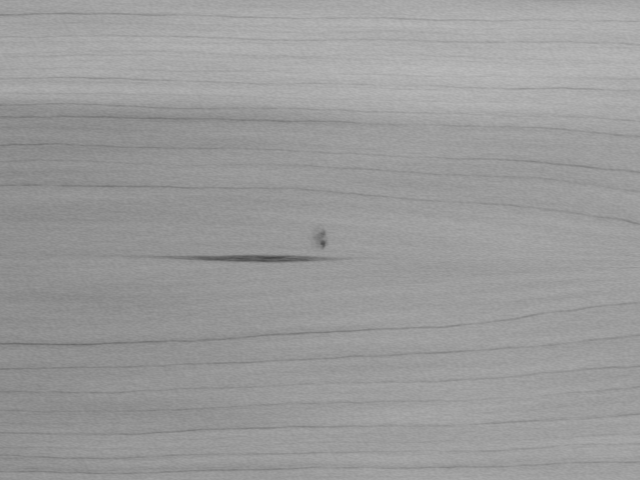
Give the GLSL for this texture, as a Shadertoy shader.

```glsl
// A planed grey maple board: growth lines bend toward a long axis,
// over fine horizontal fibres, with a dark mineral streak and a pin knot.
// Lines are jittered repeats in a warped height; the rest is gradient noise.

#define AXIS_HEIGHT 0.447
#define BEND 0.052
#define RING_SPACING 0.046
#define RING_WIDTH 0.0019
#define RING_DARKNESS 0.08
#define FINE_RING_DARKNESS 0.025
#define FIBRE_CONTRAST 0.04
#define BAND_CONTRAST 0.034
#define STREAK_DARKNESS 0.27
#define KNOT_DARKNESS 0.27
#define BASE_GREY 0.553

vec2 hash2(vec2 p) {
    vec3 q = fract(p.xyx * vec3(0.1031, 0.1030, 0.0973));
    q += dot(q, q.yzx + 33.33);
    return fract((q.xx + q.yz) * q.zy);
}

float cornerSlope(vec2 cell, vec2 offset) {
    float angle = 6.2832 * hash2(cell).x;
    return dot(vec2(cos(angle), sin(angle)), offset);
}

float gradientNoise(vec2 p) {
    vec2 i = floor(p), f = p - i;
    vec2 u = f * f * f * (f * (f * 6.0 - 15.0) + 10.0);
    vec2 e = vec2(0.0, 1.0);
    return mix(mix(cornerSlope(i, f), cornerSlope(i + e.yx, f - e.yx), u.x),
               mix(cornerSlope(i + e, f - e), cornerSlope(i + 1.0, f - 1.0), u.x), u.y);
}

// Stretched noise, sheared so that its cells do not stack in columns
float grainNoise(vec2 p, vec2 frequency) {
    vec2 q = p * frequency;
    return gradientNoise(vec2(q.x + 0.23 * q.y, q.y) + 17.0);
}

float bell(float x) { return exp(-x * x); }

// Signed height from the axis, in which growth lines run level
float growthHeight(vec2 p) {
    float d = p.y - AXIS_HEIGHT;
    float bend = 1.37 * BEND * p.x * p.x * exp(-4.5 * abs(d));
    float sway = 0.01 * gradientNoise(vec2(p.x * 2.2, p.y * 3.0) + 4.0);
    return d + bend * tanh(25.0 * d) + sway;
}

// Thin dark lines that fade in and out, some with a soft shadow
float growthLines(float v, float x, float spacing, float seed) {
    float sum = 0.0;
    for (int k = -1; k <= 1; k++) {
        float id = floor(v / spacing) + float(k);
        vec2 rnd = hash2(vec2(id + 60.0, seed));
        float place = (id + 0.5 + 0.6 * (rnd.x - 0.5)) * spacing;
        float wobble = 0.006 * gradientNoise(vec2(x * 4.0, id * 7.3 + seed))
                     + 0.0022 * gradientNoise(vec2(x * 19.0, id * 3.7 + seed));
        float e = v - place + wobble;
        float innermost = smoothstep(0.23, 0.18, abs(place));
        float fade = 0.85 + 0.8 * gradientNoise(vec2(x * 3.0, id * 5.1 + seed))
                   + 0.6 * gradientNoise(vec2(x * 24.0, id * 2.3 + seed));
        float strength = mix(mix(0.3, 1.0, rnd.y), 1.0, innermost) * max(fade, 0.1);
        float shadow = 0.3 * rnd.x * bell(e / (0.2 * spacing));
        sum += (bell(e / RING_WIDTH) + shadow) * strength
             * smoothstep(0.13, 0.142, abs(place));
    }
    return sum;
}

// Broad lighting and the paler upper board
float boardTone(vec2 p, float v) {
    float across = p.x / 1.333;
    float tone = BASE_GREY + 0.065 * smoothstep(-0.05, 0.75, across);
    float edge = mix(0.025, 0.09, across);
    tone += mix(0.095, 0.07, across) * smoothstep(0.345 - edge, 0.345 + edge, v);
    tone -= 0.035 * smoothstep(0.92, 1.02, p.y);
    return tone + 0.015 * smoothstep(0.22, 0.05, p.y);
}

// Long lens, tapering slowly to the left and quickly to the right
float mineralStreak(vec2 p) {
    float t = p.x - 0.56;
    float taper = bell(t / (t < 0.0 ? 0.19 : 0.13));
    float middle = 0.461 + 0.035 * t * t - 0.006 * t;
    float e = p.y - middle + 0.002 * gradientNoise(vec2(p.x * 10.0, 2.0));
    float fibres = 0.9 + 0.5 * grainNoise(p, vec2(30.0, 260.0));
    float across = e / (0.0018 + 0.0055 * taper);
    float core = bell(across * across) * taper * fibres;
    float haze = bell(e / 0.009) * bell((p.x - 0.5) / 0.27);
    return core + 0.13 * haze;
}

// Soft grey patch holding two small ragged specks
float pinKnot(vec2 p) {
    vec2 q = p + 0.004 * vec2(gradientNoise(p * 130.0), gradientNoise(p * 130.0 + 31.0));
    float halo = bell(length((q - vec2(0.664, 0.503)) / vec2(0.014, 0.019)));
    float upper = bell(length(q - vec2(0.673, 0.513)) / 0.006);
    float lower = bell(length(q - vec2(0.673, 0.492)) / 0.007);
    return 0.42 * halo + 0.55 * upper + 0.85 * lower;
}

void mainImage(out vec4 fragColor, in vec2 fragCoord) {
    vec2 p = fragCoord / iResolution.y;
    float v = growthHeight(p);
    float grey = boardTone(p, v);

    // Soft bands along the grain
    grey += BAND_CONTRAST * gradientNoise(vec2(p.x * 1.6, v * 24.0));
    grey += 0.7 * BAND_CONTRAST * gradientNoise(vec2(p.x * 3.0 + 9.0, v * 75.0));

    // Growth lines, with closer and fainter ones toward the outside
    grey -= RING_DARKNESS * growthLines(v, p.x, RING_SPACING, 3.0);
    float outer = smoothstep(0.2, 0.36, abs(v));
    grey -= FINE_RING_DARKNESS * outer * growthLines(v, p.x, 0.45 * RING_SPACING, 11.0);

    // Short fibres and pores, following the bend only in part
    vec2 fibre = vec2(p.x, mix(p.y - AXIS_HEIGHT, v, 0.3));
    grey += FIBRE_CONTRAST * grainNoise(fibre, vec2(125.0, 290.0));
    grey += 0.6 * FIBRE_CONTRAST * grainNoise(fibre, vec2(36.0, 165.0));

    grey -= STREAK_DARKNESS * mineralStreak(p) + KNOT_DARKNESS * pinKnot(p);
    fragColor = vec4(vec3(clamp(grey, 0.0, 1.0)), 1.0);
}
```
